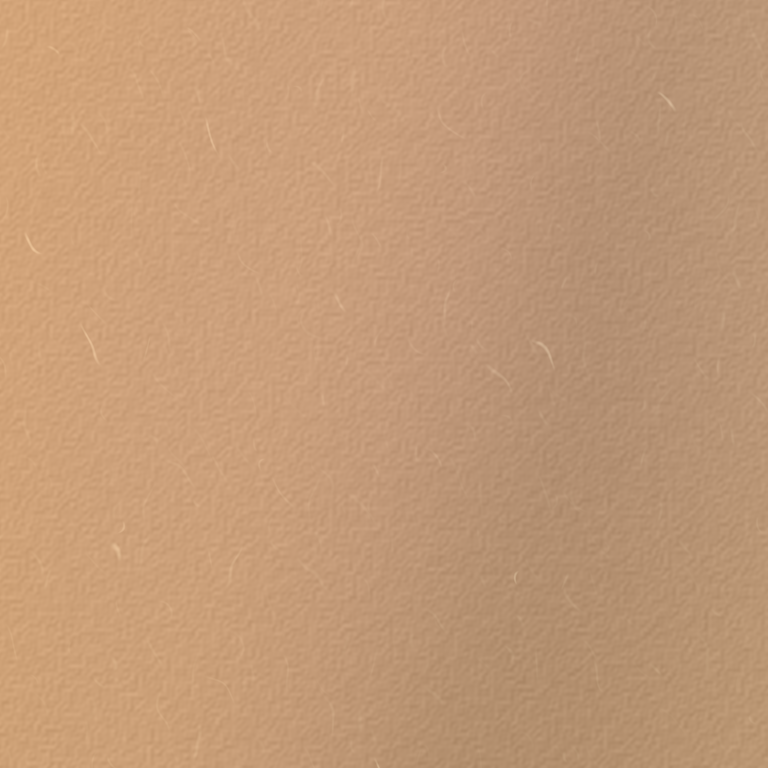
Write a WebGL 2 fragment shader that draws this texture.

```glsl
#version 300 es
precision highp float;
// Warm tan paper with a soft diagonal shade, fine grain and faint pale fibres.

uniform vec2 u_resolution;
out vec4 fragColor;

const vec3 WARM_EDGE = vec3(0.825, 0.642, 0.472);
const vec3 LIGHT_TAN = vec3(0.798, 0.627, 0.486);
const vec3 MID_TAN = vec3(0.757, 0.597, 0.478);
const vec3 SHADE_TAN = vec3(0.700, 0.560, 0.447);
const vec3 CORNER_LIFT = vec3(0.035, 0.033, 0.022);
const vec3 FIBRE_TINT = vec3(0.80, 1.0, 0.95);

const float SHADE_SLANT = 0.30;
const float GRAIN_SCALE = 190.0;
const float GRAIN_STRENGTH = 0.045;
const float MOTTLE_STRENGTH = 0.012;
const float FIBRE_CELLS = 13.0;
const int FIBRE_LAYERS = 3;
const float FIBRE_WIDTH = 0.0021;
const float FIBRE_LEAN = -0.22;
const float FIBRE_SPREAD = 1.3;
const float FIBRE_FAINT = 0.035;
const float FIBRE_BRIGHT = 0.075;
const float WOBBLE_SCALE = 38.0;
const float WOBBLE_SIZE = 0.010;

float hash(vec2 p) {
    vec3 q = fract(p.xyx * vec3(0.1031, 0.1030, 0.0973));
    q += dot(q, q.yzx + 33.33);
    return fract((q.x + q.y) * q.z);
}

float valueNoise(vec2 p) {
    vec2 cell = floor(p);
    vec2 f = fract(p);
    f = f * f * (3.0 - 2.0 * f);
    float low = mix(hash(cell), hash(cell + vec2(1.0, 0.0)), f.x);
    float high = mix(hash(cell + vec2(0.0, 1.0)), hash(cell + vec2(1.0)), f.x);
    return mix(low, high, f.y);
}

// Broad shade from the warm left side to the dull lower right.
vec3 paperColour(vec2 uv) {
    float t = uv.x - SHADE_SLANT * (uv.y - 0.5);
    vec3 colour = mix(WARM_EDGE, LIGHT_TAN, smoothstep(-0.15, 0.32, t));
    colour = mix(colour, MID_TAN, smoothstep(0.30, 0.60, t));
    colour = mix(colour, SHADE_TAN, smoothstep(0.50, 0.78, t));
    float corner = smoothstep(0.75, 1.1, uv.x + 0.1 * abs(uv.y - 0.4));
    colour += CORNER_LIFT * corner;
    colour.b -= 0.018 * (1.0 - smoothstep(0.0, 0.6, uv.y));
    return colour;
}

// One tapered, bent stroke; p is relative to its centre.
float fibreStroke(vec2 p, vec2 seed, float pixel) {
    float angle = FIBRE_LEAN + FIBRE_SPREAD * (hash(seed + 3.7) - 0.5);
    vec2 along = vec2(sin(angle), cos(angle));
    float v = dot(p, along);
    float u = dot(p, vec2(along.y, -along.x));
    float halfLength = mix(0.010, 0.036, pow(hash(seed + 8.1), 1.8));
    float s = v / halfLength;
    u += (hash(seed + 5.3) - 0.5) * 0.014 * s * s;
    float taper = 1.0 - smoothstep(0.35, 1.0, abs(s));
    float width = FIBRE_WIDTH * mix(0.6, 1.2, hash(seed + 9.4));
    return taper * (1.0 - smoothstep(0.0, width + pixel, abs(u)));
}

// Scattered fibres: mostly faint, a few bright.
float fibres(vec2 uv, float pixel) {
    vec2 wobble = vec2(valueNoise(uv * WOBBLE_SCALE),
                       valueNoise(uv * WOBBLE_SCALE + 71.0)) - 0.5;
    vec2 p = uv + WOBBLE_SIZE * wobble;
    float total = 0.0;
    for (int layer = 0; layer < FIBRE_LAYERS; layer++) {
        vec2 shift = float(layer) * vec2(0.37, 0.61);
        vec2 grid = p * FIBRE_CELLS + shift;
        for (int j = -1; j <= 1; j++) {
            for (int i = -1; i <= 1; i++) {
                vec2 cell = floor(grid) + vec2(i, j);
                vec2 seed = cell + 47.0 * float(layer + 1);
                vec2 centre = cell + vec2(hash(seed), hash(seed + 1.9));
                float stroke = fibreStroke((grid - centre) / FIBRE_CELLS, seed, pixel);
                float rank = hash(seed + 6.6);
                float strength = FIBRE_FAINT * rank * rank
                    + FIBRE_BRIGHT * smoothstep(0.96, 1.0, rank);
                total = max(total, stroke * (0.006 + strength));
            }
        }
    }
    return total;
}

// Fine relief lit from the upper left, with a weak coarser mottle.
float grain(vec2 uv) {
    vec2 p = uv * GRAIN_SCALE;
    float relief = valueNoise(p) - valueNoise(p + vec2(-0.5, 0.6));
    float mottle = valueNoise(p * 0.45 + 19.0) - 0.5;
    return GRAIN_STRENGTH * relief + MOTTLE_STRENGTH * mottle;
}

void main() {
    vec2 uv = gl_FragCoord.xy / u_resolution;
    float pixel = 1.0 / min(u_resolution.x, u_resolution.y);
    vec3 colour = paperColour(uv);
    colour += grain(uv);
    colour += FIBRE_TINT * fibres(uv, pixel);
    fragColor = vec4(clamp(colour, 0.0, 1.0), 1.0);
}
```
